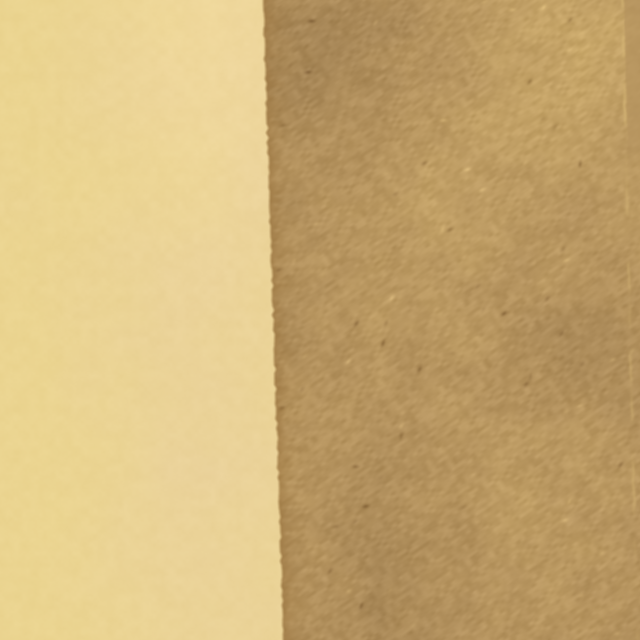
Give the GLSL for this texture, as a WebGL 2 fragment shader.

```glsl
#version 300 es
precision highp float;
// A pale cream sheet beside rough tan cardboard, split by a slightly leaning edge.
// Both surfaces are soft colour gradients plus layered value noise; the board
// adds slanted grain, scattered pits and flecks, and a broken seam at the right.
uniform vec2 u_resolution;
out vec4 fragColor;

const vec3 CREAM_WARM = vec3(0.920, 0.832, 0.565);
const vec3 CREAM_PALE = vec3(0.918, 0.822, 0.608);
const vec3 BOARD_BASE = vec3(0.710, 0.577, 0.370);
const vec3 BOARD_GOLD = vec3(0.790, 0.660, 0.415);
const vec3 BOARD_DARK = vec3(0.630, 0.505, 0.325);
const vec3 EDGE_BROWN = vec3(0.590, 0.440, 0.230);
const vec3 SEAM_LIGHT = vec3(0.840, 0.715, 0.460);
const float EDGE_BOTTOM = 0.443;   // sheet edge at the bottom
const float EDGE_TOP = 0.411;      // sheet edge at the top
const float EDGE_SOFTNESS = 0.0035;
const float SEAM_BOTTOM = 0.995;
const float SEAM_TOP = 0.973;
const float FIBRE_ANGLE = 0.6;
const float FIBRE_STRENGTH = 0.050;
const float GRAIN_STRENGTH = 0.060;
const float SPECK_CELLS = 40.0;
const float SPECK_CHANCE = 0.16;
const float SPECK_STRENGTH = 0.13;

float hash(vec2 p) {
    return fract(sin(dot(p, vec2(127.1, 311.7))) * 43758.5453);
}

float valueNoise(vec2 p) {
    vec2 cell = floor(p), f = fract(p);
    f = f * f * (3.0 - 2.0 * f);
    float low = mix(hash(cell), hash(cell + vec2(1, 0)), f.x);
    float high = mix(hash(cell + vec2(0, 1)), hash(cell + vec2(1, 1)), f.x);
    return mix(low, high, f.y);
}

// Layered noise centred on zero
float fbm(vec2 p) {
    float sum = 0.0, amplitude = 0.5;
    for (int i = 0; i < 4; i++) {
        sum += amplitude * (valueNoise(p) - 0.5);
        p = p * 2.03 + 17.3;
        amplitude *= 0.5;
    }
    return sum;
}

vec2 rotate(vec2 p, float angle) {
    float c = cos(angle), s = sin(angle);
    return vec2(c * p.x + s * p.y, c * p.y - s * p.x);
}

// Soft elliptical patch of light or shade
float patchAt(vec2 p, vec2 centre, vec2 radius) {
    vec2 d = (p - centre) / radius;
    return exp(-dot(d, d));
}

// Small slanted marks of varied strength: negative pits, positive flecks
float specks(vec2 p) {
    vec2 grid = p * SPECK_CELLS, home = floor(grid);
    float sum = 0.0;
    for (int y = -1; y <= 1; y++)
    for (int x = -1; x <= 1; x++) {
        vec2 cell = home + vec2(x, y);
        float present = step(hash(cell + 3.7), SPECK_CHANCE);
        vec2 centre = cell + vec2(hash(cell + 11.3), hash(cell + 29.1));
        vec2 d = rotate(grid - centre, hash(cell + 5.9) * 1.4) * vec2(4.5, 8.0);
        float strength = pow(hash(cell + 53.0), 2.0);
        float tint = mix(-1.0, 0.7, step(0.5, hash(cell + 41.0)));
        sum += present * strength * tint * exp(-dot(d, d));
    }
    return sum;
}

vec3 creamSheet(vec2 p) {
    float pale = smoothstep(0.0, 0.40, p.x) * 0.75 + fbm(p * 7.0) * 0.8;
    vec3 colour = mix(CREAM_WARM, CREAM_PALE, clamp(pale, 0.0, 1.0));
    colour += 0.018 * patchAt(p, vec2(0.33, 0.95), vec2(0.14, 0.30));
    return colour + 0.030 * fbm(p * 75.0) * vec3(0.7, 0.9, 1.3);
}

vec3 cardboard(vec2 p, float edgeDistance) {
    float gold = 0.90 * patchAt(p, vec2(0.91, 0.92), vec2(0.15, 0.16))
               + 0.35 * patchAt(p, vec2(0.70, 0.66), vec2(0.14, 0.30))
               + 0.40 * patchAt(p, vec2(0.84, 0.22), vec2(0.15, 0.14));
    float dark = 0.60 * patchAt(p, vec2(0.53, 0.93), vec2(0.17, 0.13))
               + 0.50 * patchAt(p, vec2(0.91, 0.46), vec2(0.13, 0.10))
               + 0.50 * patchAt(p, vec2(0.62, 0.12), vec2(0.12, 0.18));
    float tone = gold - dark + 0.55 * fbm(p * 9.0) + 0.6 * fbm(p * 22.0);
    vec3 colour = mix(BOARD_BASE, BOARD_GOLD, clamp(tone, 0.0, 1.0));
    colour = mix(colour, BOARD_DARK, clamp(-tone, 0.0, 1.0));

    // Fibres, fine grain and specks
    vec2 along = rotate(p, FIBRE_ANGLE);
    colour += FIBRE_STRENGTH * fbm(along * vec2(55.0, 105.0));
    colour += GRAIN_STRENGTH * (valueNoise(along * vec2(110.0, 190.0)) - 0.5);
    colour += SPECK_STRENGTH * specks(p) * vec3(1.0, 1.0, 0.8);

    // Brown shade beside the sheet, broken into small teeth
    float ragged = 0.006 + 0.016 * valueNoise(p * vec2(60.0, 150.0));
    colour = mix(colour, EDGE_BROWN, 0.60 * exp(-max(edgeDistance, 0.0) / ragged));

    // Broken seam, with a browner strip beyond its upper part
    float seam = p.x - mix(SEAM_BOTTOM, SEAM_TOP, p.y) - 0.004 * fbm(p * 60.0);
    float upper = smoothstep(0.72, 0.80, p.y);
    float gaps = smoothstep(0.35, 0.75, valueNoise(vec2(7.0, p.y * 28.0)));
    float worn = mix(0.35, 0.55, upper) * gaps;
    colour = mix(colour, BOARD_BASE, 0.7 * upper * smoothstep(0.0, 0.005, seam));
    return mix(colour, SEAM_LIGHT, worn * exp(-pow(seam / 0.003, 2.0)));
}

void main() {
    vec2 p = gl_FragCoord.xy / u_resolution;
    float edge = mix(EDGE_BOTTOM, EDGE_TOP, p.y);
    edge += 0.003 * (valueNoise(vec2(3.0, p.y * 130.0)) - 0.5);
    float edgeDistance = p.x - edge;
    float onBoard = smoothstep(-EDGE_SOFTNESS, EDGE_SOFTNESS, edgeDistance);
    fragColor = vec4(mix(creamSheet(p), cardboard(p, edgeDistance), onBoard), 1.0);
}
```
